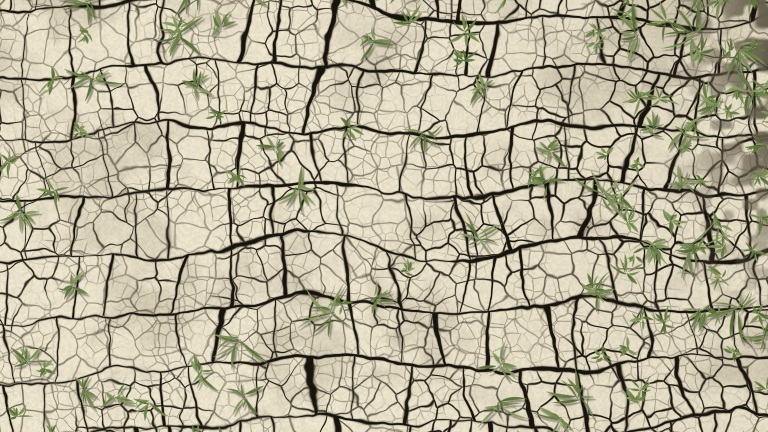
This texture is drawn by a WebGL 1 fragment shader. Its source:

```glsl
precision highp float;
// Sun-baked cracked mud with wide shrinkage cracks, fine crazing and grass tufts.
uniform vec2 u_resolution;

const vec3 PALE_CLAY = vec3(0.915, 0.885, 0.795);
const vec3 DULL_CLAY = vec3(0.71, 0.67, 0.58);
const vec3 CRACK_BROWN = vec3(0.40, 0.37, 0.30);
const vec3 DEEP_CRACK = vec3(0.09, 0.08, 0.055);
const vec3 GRASS_LIGHT = vec3(0.59, 0.66, 0.43);
const vec3 GRASS_DARK = vec3(0.29, 0.38, 0.17);

float hash(vec2 p) {
  return fract(sin(dot(p, vec2(127.1, 311.7))) * 43758.5453);
}

vec2 hash2(vec2 p) {
  return vec2(hash(p), hash(p + 37.3));
}

float noise(vec2 p) {
  vec2 i = floor(p), f = fract(p);
  f = f * f * (3.0 - 2.0 * f);
  return mix(mix(hash(i), hash(i + vec2(1.0, 0.0)), f.x),
             mix(hash(i + vec2(0.0, 1.0)), hash(i + 1.0), f.x), f.y);
}

vec2 warp(vec2 p, float scale) {
  return vec2(noise(p * scale), noise(p * scale + 51.7)) - 0.5;
}

// Soft-edged line coverage from a distance and a half width.
float line(float d, float halfWidth, float blur) {
  return 1.0 - smoothstep(halfWidth - blur, halfWidth + blur, d);
}

// Distance to the nearest Voronoi border, in canvas units.
float cellBorder(vec2 p, float scale) {
  vec2 q = p * scale, i = floor(q), f = fract(q), nearest = vec2(0.0);
  float best = 9.0, border = 9.0;
  for (int y = -1; y <= 1; y++) for (int x = -1; x <= 1; x++) {
    vec2 g = vec2(float(x), float(y));
    vec2 r = g + 0.1 + 0.8 * hash2(i + g) - f;
    if (dot(r, r) < best) { best = dot(r, r); nearest = r; }
  }
  for (int y = -1; y <= 1; y++) for (int x = -1; x <= 1; x++) {
    vec2 g = vec2(float(x), float(y));
    vec2 r = g + 0.1 + 0.8 * hash2(i + g) - f;
    vec2 d = r - nearest;
    if (dot(d, d) > 0.0001) border = min(border, dot(0.5 * (r + nearest), normalize(d)));
  }
  return border / scale;
}

// Signed distance to the wide cracks: long wavy rows cut by leaning columns.
float wideCracks(vec2 q, vec2 spacing, float widen) {
  float row = floor(q.y / spacing.y), f = fract(q.y / spacing.y);
  float rowWidth = widen * (0.0008 + 0.0034 * noise(vec2(q.x * 9.0, floor(q.y / spacing.y + 0.5) * 7.3)));
  float d = min(f, 1.0 - f) * spacing.y - rowWidth;
  float x = q.x / spacing.x + hash(vec2(row, 4.7));
  for (int k = -1; k <= 1; k++) {
    float column = floor(x) + float(k);
    vec2 id = vec2(column, row + 13.0);
    float lean = (hash(id + 5.1) - 0.5) * 0.45;
    float at = column + 0.5 + 0.65 * (hash(id) - 0.5) + lean * (f - 0.5);
    float taper = mix(f, 1.0 - f, step(0.5, hash(id + 2.9)));
    float w = widen * mix(0.0012, 0.0062, hash(id + 8.3)) * mix(0.45, 1.0, taper);
    d = min(d, abs(x - at) * spacing.x - w);
  }
  return d;
}

// Tufts of curved tapering blades: x is coverage, y is lightness.
vec2 grass(vec2 p, float cell, float sparse, float dense, float blur) {
  vec2 base = floor(p / cell), result = vec2(0.0);
  for (int y = -1; y <= 1; y++) for (int x = -1; x <= 1; x++) {
    vec2 id = base + vec2(float(x), float(y));
    vec2 root = (id + 0.15 + 0.7 * hash2(id + 3.3)) * cell;
    float density = mix(sparse, dense, smoothstep(1.05, 1.72, root.x) * smoothstep(-0.35, 0.6, root.y));
    if (hash(id + 19.1) > density) continue;
    float size = cell * mix(0.35, 0.75, hash(id + 7.7));
    for (int b = 0; b < 8; b++) {
      vec2 seed = id + float(b) * 1.37;
      float angle = 6.2832 * hash(seed + 11.0);
      vec2 dir = vec2(cos(angle), sin(angle));
      vec2 v = p - root - 0.12 * cell * (hash2(seed + 23.0) - 0.5);
      float t = dot(v, dir) / (size * mix(0.4, 1.0, hash(seed + 5.0)));
      float side = dot(v, vec2(-dir.y, dir.x)) - (hash(seed + 9.0) - 0.5) * 0.6 * size * t * t;
      float w = mix(0.0018, 0.0042, hash(seed + 2.0)) * 4.0 * t * (1.0 - t);
      float cover = line(abs(side), w, blur) * step(0.0, t) * step(t, 1.0);
      if (cover > result.x) result = vec2(cover, 0.65 * hash(seed + 31.0) + 0.35 * t);
    }
  }
  return result;
}

void main() {
  vec2 p = gl_FragCoord.xy / u_resolution.y;
  float blur = 0.8 / u_resolution.y;
  float right = smoothstep(0.7, 1.6, p.x);
  vec2 jagged = 0.011 * warp(p, 24.0) + 0.005 * warp(p, 60.0);

  // Clay surface with soft stains and grain.
  float stain = 0.6 * noise(p * 6.0) + 0.4 * noise(p * 23.0);
  vec3 color = mix(PALE_CLAY, DULL_CLAY, 0.45 * smoothstep(0.45, 0.9, stain) + 0.12 * right);
  color += 0.06 * (noise(p * 210.0) - 0.5);

  // Faint crazing, then stronger secondary cracks that open towards the right.
  float fine = line(cellBorder(p + jagged, 31.0), 0.0009, 0.0022);
  color = mix(color, CRACK_BROWN, fine * 0.65 * smoothstep(0.25, 0.65, noise(p * 13.0 + 8.0)));
  float strength = noise(p * 11.0 + 40.0);
  float medium = cellBorder(p + 1.3 * jagged + 3.7, 16.0);
  float opening = mix(0.0007, 0.0024, strength * (0.35 + 0.65 * right));
  color = mix(color, CRACK_BROWN, line(medium, opening + 0.0008, 0.0022) * mix(0.5, 1.0, strength));
  color = mix(color, DEEP_CRACK, line(medium, opening, blur) * smoothstep(0.3, 0.8, strength + 0.25 * right));

  // Wide dark cracks with crumbling brown rims.
  vec2 bent = p + jagged + mix(0.07, 0.13, right) * warp(p, 3.2) + 0.03 * warp(p, 9.0);
  float wide = wideCracks(bent, vec2(0.125, 0.142), mix(0.7, 1.1, smoothstep(0.1, 0.9, p.x)));
  color = mix(color, CRACK_BROWN, 0.75 * line(wide, 0.001, 0.0035));
  color = mix(color, DEEP_CRACK, line(wide, 0.0, blur));

  // Damp litter under the dense growth, then shadows and blades.
  float litter = smoothstep(1.5, 1.8, p.x) * smoothstep(0.1, 0.8, p.y);
  color = mix(color, CRACK_BROWN, litter * smoothstep(0.4, 0.7, noise(p * 38.0)));
  vec2 shadow = grass(p + vec2(-0.004, 0.006), 0.12, 0.27, 0.8, 2.0 * blur);
  color = mix(color, DEEP_CRACK, 0.4 * shadow.x);
  vec2 small = grass(p + 5.0 * vec2(0.0, 0.013), 0.075, 0.05, 0.75, blur);
  color = mix(color, mix(GRASS_DARK, GRASS_LIGHT, small.y), small.x);
  vec2 tall = grass(p, 0.12, 0.27, 0.8, blur);
  color = mix(color, mix(GRASS_DARK, GRASS_LIGHT, tall.y), tall.x);
  gl_FragColor = vec4(clamp(color, 0.0, 1.0), 1.0);
}
```
